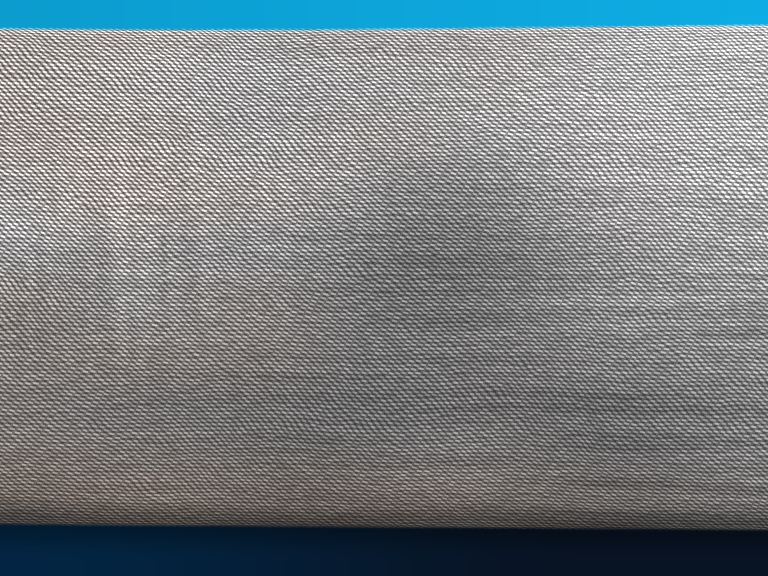
Write a Shadertoy shader that draws this texture.

```glsl
// Fine twill-woven steel wire mesh, rolled into a tube against a blue backdrop.

const float TAU = 6.2831853;
const float COLUMNS = 116.0;      // wire floats across the canvas
const float ROWS = 135.0;         // wire rows from edge to edge of the tube
const float TWILL_SHIFT = 0.63;   // sideways step per row, in floats
const float CURVATURE = 0.18;     // crowding of rows at the tube edges
const float EDGE_SOFTNESS = 0.004;
const float FLOAT_LENGTH = 0.37;  // half length of a bright float
const float FLOAT_WIDTH = 0.28;   // half width of a bright float
const float FLOAT_TILT = 0.34;    // drop of a float along its length, in rows
const float GAP_LEVEL = 0.69;     // brightness factor between wires
const float WIRE_LEVEL = 1.44;    // brightness factor on a float
const float WIRE_VARIATION = 0.35;
const float JITTER = 0.22;        // uneven seating of floats, in rows
const vec2 WARP = vec2(2.2, 1.2); // broad wander of floats and rows, in cells
const vec2 FINE_WARP = vec2(0.6, 0.4);
const int SAMPLES = 3;            // antialiasing grid per axis

const vec3 SKY_BLUE = vec3(0.05, 0.65, 0.86);
const vec3 DEEP_BLUE = vec3(0.01, 0.14, 0.25);
const vec3 NAVY = vec3(0.03, 0.07, 0.13);
const vec3 STEEL = vec3(1.01, 0.995, 0.99);
const vec3 WARM_TINT = vec3(1.06, 0.98, 0.92);
const vec3 COOL_TINT = vec3(0.99, 1.00, 1.01);

float hash(vec2 p) {
    vec3 q = fract(p.xyx * vec3(0.1031, 0.1030, 0.0973));
    q += dot(q, q.yzx + 33.33);
    return fract((q.x + q.y) * q.z);
}

float noise(vec2 p) {
    vec2 cell = floor(p);
    vec2 f = fract(p);
    f = f * f * (3.0 - 2.0 * f);
    float low = mix(hash(cell), hash(cell + vec2(1, 0)), f.x);
    float high = mix(hash(cell + vec2(0, 1)), hash(cell + vec2(1, 1)), f.x);
    return mix(low, high, f.y);
}

float glow(vec2 p, vec2 center, vec2 radius) {
    vec2 d = (p - center) / radius;
    return exp(-dot(d, d));
}

// Brightness factor of the weave at column and row coordinates
float weave(vec2 thread, float ridgeAmount) {
    float row = floor(thread.y);
    float phase = thread.x + row * TWILL_SHIFT;
    vec2 id = vec2(floor(phase), row);
    vec2 local = fract(vec2(phase, thread.y)) - 0.5;
    float seat = JITTER * (hash(id + 17.0) - 0.5);
    float across = abs(local.y + FLOAT_TILT * local.x + seat);
    float along = 1.0 - smoothstep(FLOAT_LENGTH - 0.08, FLOAT_LENGTH + 0.08, abs(local.x));
    float body = 1.0 - smoothstep(FLOAT_WIDTH - 0.16, FLOAT_WIDTH + 0.16, across);
    float crossWire = 0.42 * smoothstep(0.34, 0.46, abs(local.x));
    float wire = max(along * body, crossWire);
    wire *= 1.0 + WIRE_VARIATION * (hash(id) - 0.5);

    // Continuous diagonal ridges of the twill
    float ridge = -cos(TAU * (thread.x + (thread.y - 0.5) * TWILL_SHIFT));
    return mix(GAP_LEVEL, WIRE_LEVEL, wire) + ridgeAmount * ridge;
}

// Broad light and shade, with p.y running from lower to upper tube edge
float tubeLight(vec2 p) {
    float light = mix(0.40, 0.62, smoothstep(0.0, 0.95, p.y));
    light += 0.07 * smoothstep(0.5, 1.0, p.x) * smoothstep(0.1, 0.6, p.y);
    light += 0.05 * glow(p, vec2(0.05, 0.66), vec2(0.3, 0.12));
    light -= 0.11 * glow(p, vec2(0.57, 0.55), vec2(0.20, 0.19));
    light -= 0.04 * glow(p, vec2(0.60, 0.25), vec2(0.35, 0.08));
    light += 0.05 * (noise(p * vec2(5.0, 7.0)) - 0.5);
    light *= mix(0.62, 1.0, smoothstep(0.0, 0.06, p.y));
    return light + 0.10 * smoothstep(0.985, 1.0, p.y);
}

vec3 mesh(vec2 p) {
    float unrolled = asin(clamp(2.0 * p.y - 1.0, -1.0, 1.0)) * 2.0 / TAU + 0.5;
    vec2 thread = vec2(p.x * COLUMNS, mix(p.y, unrolled, CURVATURE) * ROWS);
    thread += WARP * vec2(noise(p * vec2(5.0, 6.0) + 9.0), noise(p * vec2(6.0, 5.0)));
    thread += FINE_WARP * vec2(noise(p * 32.0 + 5.0), noise(p * 28.0 + 2.0));
    float ridgeAmount = 0.09 + 0.13 * glow(p, vec2(0.1, 0.85), vec2(0.5, 0.4));
    float light = tubeLight(p) * weave(thread, ridgeAmount);

    // Drawn-out streaks along rows and faint bands along columns
    float streak = noise(vec2(p.x * 5.0, thread.y * 0.6)) - 0.5;
    float streakAmount = mix(0.07, 0.26, p.x * (1.0 - p.y));
    float band = noise(vec2(p.x * 75.0, p.y * 4.0)) - 0.5;
    light *= 1.0 + streakAmount * streak;
    light *= 1.0 + 0.14 * band * glow(p, vec2(0.1, 0.55), vec2(0.35, 0.25));

    // Warm stains on the left and at the lower edge
    float warmth = 0.5 * noise(p * vec2(6.0, 9.0) + 4.0) * (1.0 - p.x);
    warmth += 0.7 * glow(p, vec2(0.3, 0.05), vec2(0.6, 0.09));
    return STEEL * light * mix(COOL_TINT, WARM_TINT, clamp(warmth, 0.0, 1.0));
}

vec3 scene(vec2 uv) {
    float top = 0.950 - 0.003 * sin(uv.x * 4.5) + 0.003 * uv.x;
    float bottom = 0.090 - 0.010 * uv.x;
    vec3 lower = mix(DEEP_BLUE, NAVY, smoothstep(0.0, 0.8, uv.x));
    lower *= mix(0.75, 1.05, 1.0 - smoothstep(0.03, bottom, uv.y));
    vec3 upper = SKY_BLUE * mix(0.94, 1.04, uv.x);
    vec3 backdrop = uv.y > 0.5 ? upper : lower;
    float inside = smoothstep(bottom - EDGE_SOFTNESS, bottom + EDGE_SOFTNESS, uv.y)
        * (1.0 - smoothstep(top - EDGE_SOFTNESS, top + EDGE_SOFTNESS, uv.y));
    vec2 p = vec2(uv.x, (uv.y - bottom) / (top - bottom));
    return mix(backdrop, mesh(p), inside);
}

void mainImage(out vec4 fragColor, in vec2 fragCoord) {
    vec3 sum = vec3(0.0);
    for (int j = 0; j < SAMPLES; j++) {
        for (int i = 0; i < SAMPLES; i++) {
            vec2 offset = (vec2(i, j) + 0.5) / float(SAMPLES) - 0.5;
            sum += scene((fragCoord + offset) / iResolution.xy);
        }
    }
    fragColor = vec4(clamp(sum / float(SAMPLES * SAMPLES), 0.0, 1.0), 1.0);
}
```
